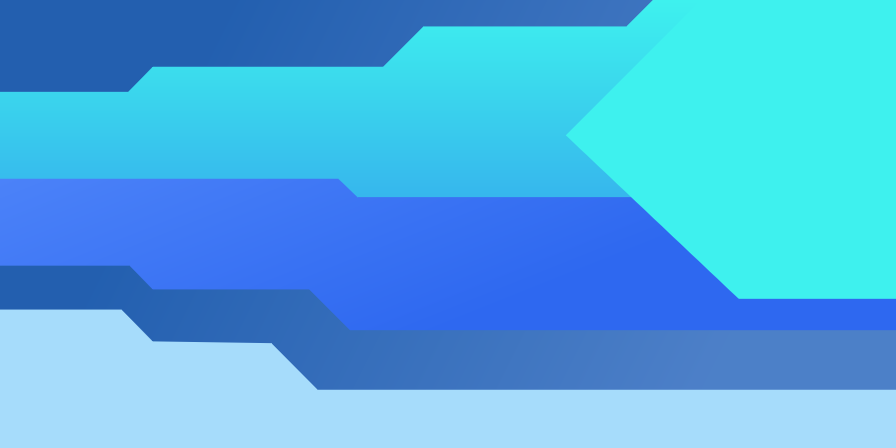
Write a Shadertoy shader that draws this background.

```glsl
// Layered flat bands with stepped, chamfered edges and a large arrow at right.
// Each band fills the area below a height profile built from linear ramps,
// coloured by a linear gradient; the arrow is an intersection of half planes.

#define NAVY      vec3(0.137, 0.374, 0.688)
#define STEEL     vec3(0.300, 0.500, 0.785)
#define AQUA      vec3(0.243, 0.947, 0.932)
#define SKY       vec3(0.212, 0.715, 0.930)
#define PERIWINKLE vec3(0.295, 0.510, 0.975)
#define ROYAL     vec3(0.180, 0.408, 0.940)
#define PALE      vec3(0.652, 0.863, 0.984)
#define ARROW_TIP vec2(1.263, 0.698)
#define ARROW_BASE 0.333

// Height change of "rise" spread evenly between x = start and x = end
float ramp(float x, float start, float end, float rise) {
    return rise * clamp((x - start) / (end - start), 0.0, 1.0);
}

// Antialiased coverage of the region where d is positive
float coverage(float d) {
    float pixel = max(length(vec2(dFdx(d), dFdy(d))), 1e-5);
    return clamp(d / pixel + 0.5, 0.0, 1.0);
}

// Linear gradient clamped at both ends
vec3 gradient(vec3 from, vec3 to, float t) {
    return mix(from, to, clamp(t, 0.0, 1.0));
}

void mainImage(out vec4 fragColor, in vec2 fragCoord) {
    // Canvas units: x in 0..2, y in 0..1
    vec2 p = fragCoord / iResolution.xy * vec2(2.0, 1.0);
    float x = p.x, y = p.y;

    // Upper edges of the bands, from top to bottom
    float aquaTop = 0.795 + ramp(x, 0.286, 0.341, 0.056)
                  + ramp(x, 0.855, 0.945, 0.090) + ramp(x, 1.398, 1.500, 0.102);
    float blueTop = 0.601 - ramp(x, 0.755, 0.798, 0.041);
    float steelTop = 0.407 - ramp(x, 0.289, 0.341, 0.053)
                   - ramp(x, 0.690, 0.781, 0.091);
    float paleTop = 0.309 - ramp(x, 0.271, 0.341, 0.071)
                  - ramp(x, 0.341, 0.606, 0.004) - ramp(x, 0.606, 0.709, 0.104);

    // Gradients
    vec3 steel = gradient(NAVY, STEEL, (x + 0.5 * (1.0 - y) - 0.53) / 1.47);
    vec3 aqua = gradient(AQUA, SKY, (1.0 - y) / 0.44);
    vec3 blue = gradient(PERIWINKLE, ROYAL, (0.4 * x + 0.6 - y) / 0.73);

    // Bands painted back to front
    vec3 color = steel;
    color = mix(color, aqua, coverage(aquaTop - y));
    color = mix(color, blue, coverage(blueTop - y));
    color = mix(color, steel, coverage(steelTop - y));
    color = mix(color, PALE, coverage(paleTop - y));

    // Arrow pointing left, cut flat at its base
    vec2 q = p - ARROW_TIP;
    float wedge = min(q.x - q.y, q.x + 1.057 * q.y);
    color = mix(color, AQUA, coverage(wedge) * coverage(y - ARROW_BASE));

    fragColor = vec4(color, 1.0);
}
```
